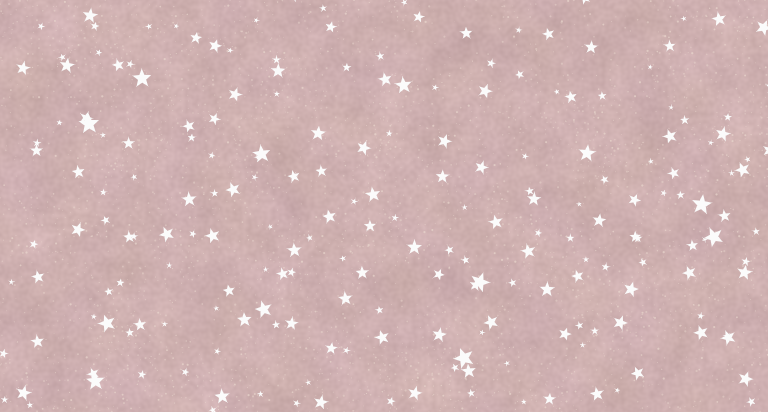
A Shadertoy shader for this pattern:

```glsl
vec2 hash2(vec2 p) {
    vec3 q = fract(vec3(p.xyx) * vec3(0.1031, 0.1030, 0.0973));
    q += dot(q, q.yzx + 33.33);
    return fract((q.xx + q.yz) * q.zy);
}

float cornerSlope(vec2 cell, vec2 offset) {
    float angle = 6.2832 * hash2(cell).x;
    return dot(vec2(cos(angle), sin(angle)), offset);
}

float gradientNoise(vec2 p) {
    vec2 i = floor(p), f = p - i;
    vec2 u = f * f * f * (f * (f * 6.0 - 15.0) + 10.0);
    vec2 e = vec2(1, 0);
    return mix(mix(cornerSlope(i, f), cornerSlope(i + e, f - e), u.x),
               mix(cornerSlope(i + e.yx, f - e.yx), cornerSlope(i + 1.0, f - 1.0), u.x), u.y);
}

// Signed distance to a plump five-pointed star with its tip up
float starDistance(vec2 p, float radius) {
    float sector = 1.25664;
    float a = mod(atan(p.x, p.y) + 0.5 * sector, sector) - 0.5 * sector;
    vec2 folded = length(p) * vec2(cos(a), abs(sin(a)));
    vec2 edge = 0.44 * vec2(cos(0.5 * sector), sin(0.5 * sector)) - vec2(1, 0);
    return dot(folded - vec2(radius, 0), normalize(vec2(edge.y, -edge.x)));
}

// One tilted star per occupied cell, kept inside the cell
float starLayer(vec2 p, float cellSize, vec2 radiusRange, float density, float seed, float pixel) {
    vec2 cell = floor(p / cellSize);
    vec2 place = hash2(cell + seed);
    vec2 traits = hash2(cell + seed + 57.0);
    float radius = mix(radiusRange.x, radiusRange.y, traits.x);
    vec2 q = p - cell * cellSize - mix(vec2(radius), vec2(cellSize - radius), place);
    float tilt = 0.9 * (traits.y - 0.5);
    q = mat2(cos(tilt), sin(tilt), -sin(tilt), cos(tilt)) * q;
    float present = step(hash2(cell + seed + 131.0).x, density);
    return present * clamp(0.5 - starDistance(q, radius) / pixel, 0.0, 1.0);
}

// Fine paint flecks, denser where the cloud is high
float speckLayer(vec2 p, float cellSize, float density, float seed, float pixel) {
    vec2 cell = floor(p / cellSize);
    vec2 traits = hash2(cell + seed + 19.0);
    float radius = mix(0.0008, 0.0026, traits.x * traits.x);
    vec2 q = p - cellSize * (cell + 0.2 + 0.6 * hash2(cell + seed));
    float present = step(traits.y, density);
    return present * clamp(0.5 - (length(q) - radius) / pixel, 0.0, 1.0);
}

void mainImage(out vec4 fragColor, in vec2 fragCoord) {
    vec2 p = fragCoord / iResolution.y;
    float pixel = 1.0 / iResolution.y;

    // Mottled dusty-rose paper
    float cloud = gradientNoise(p * 5.0 + 40.0);
    float tone = 0.5 * cloud + 0.5 * gradientNoise(p * 11.0 + 80.0)
               + 0.4 * gradientNoise(p * 27.0 + 120.0) + 0.5 * gradientNoise(p * 85.0 + 160.0);
    float warmth = gradientNoise(p * 8.0 + 210.0);
    vec3 color = vec3(0.808, 0.688, 0.689) + 0.068 * tone;
    color += 0.02 * warmth * vec3(0.2, 0.5, -0.6);

    // Cream flecks
    float density = 0.22 + 0.35 * cloud;
    float specks = max(speckLayer(p, 0.018, density, 300.0, pixel),
                       0.7 * speckLayer(p + 0.007, 0.013, density, 500.0, pixel));
    color = mix(color, vec3(0.92, 0.85, 0.81), 0.65 * specks);

    // White stars in three sizes
    float stars = starLayer(p, 0.123, vec2(0.014, 0.019), 0.72, 700.0, pixel);
    stars = max(stars, starLayer(p + 0.04, 0.105, vec2(0.006, 0.011), 0.65, 900.0, pixel));
    stars = max(stars, starLayer(p + 0.11, 0.29, vec2(0.020, 0.026), 0.65, 1100.0, pixel));
    color = mix(color, vec3(0.985), stars);

    fragColor = vec4(color, 1.0);
}
```
